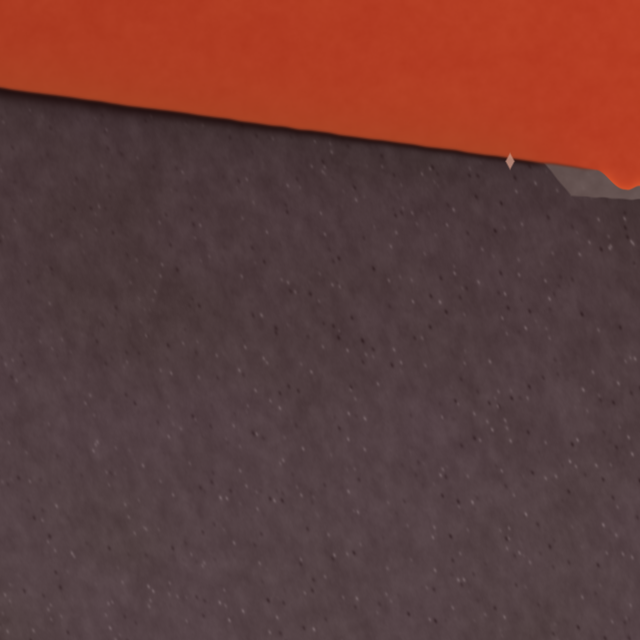
A Shadertoy shader for this texture:

```glsl
// Draws a torn orange card edge casting a thin shadow on mottled plum paper.

float hash(vec2 p) {
    vec3 q = fract(vec3(p.xyx) * 0.1031);
    q += dot(q, q.yzx + 33.33);
    return fract((q.x + q.y) * q.z);
}

float noise(vec2 p) {
    vec2 i = floor(p), f = fract(p);
    f = f * f * (3.0 - 2.0 * f);
    float low = mix(hash(i), hash(i + vec2(1, 0)), f.x);
    float high = mix(hash(i + vec2(0, 1)), hash(i + vec2(1, 1)), f.x);
    return mix(low, high, f.y);
}

// Layered noise, centred on zero
float fbm(vec2 p) {
    float sum = 0.0, amp = 0.5;
    for (int i = 0; i < 4; i++) {
        sum += amp * (noise(p) - 0.5);
        p = mat2(1.6, 1.2, -1.2, 1.6) * p + 17.0;
        amp *= 0.55;
    }
    return sum;
}

// Soft elongated flecks, one at most in each cell
float flecks(vec2 p, float cells, float density) {
    vec2 g = p * cells, id = floor(g);
    float sum = 0.0;
    for (int y = -1; y <= 1; y++)
    for (int x = -1; x <= 1; x++) {
        vec2 c = id + vec2(x, y);
        vec2 d = g - c - vec2(hash(c + 11.0), hash(c + 47.0));
        d = vec2(d.x + 0.5 * d.y, 0.6 * d.y - 0.3 * d.x);
        float present = step(1.0 - density, hash(c + 83.0));
        sum += present * hash(c + 5.0) * exp(-28.0 * dot(d, d));
    }
    return sum;
}

// Height of the card's lower border, including the torn tip at the right
float cardBorder(float x) {
    float tip = 0.025 * smoothstep(0.932, 0.975, x)
              - 0.009 * smoothstep(0.98, 1.0, x);
    return 0.863 - 0.138 * x - tip + 0.0015 * (noise(vec2(x * 45.0, 3.0)) - 0.5);
}

// Signed field of the exposed grey flap, positive inside
float flapField(vec2 p) {
    float left = (p.x - 0.853 - 0.8 * (0.743 - p.y)) * 0.78;
    float bottom = p.y - 0.694 + 0.055 * (p.x - 0.892);
    return min(left, bottom) + 0.003 * (noise(p * 70.0) - 0.5);
}

vec3 paperColor(vec2 p) {
    vec3 col = mix(vec3(0.325, 0.258, 0.268), vec3(0.286, 0.216, 0.224),
                   smoothstep(0.05, 0.8, p.y));
    float cloud = fbm(p * 6.0);
    col += cloud * vec3(0.035, 0.025, 0.045);
    vec2 grain = vec2(p.x + 0.35 * p.y, 0.6 * p.y - 0.2 * p.x);
    col += 0.065 * fbm(grain * 55.0) + 0.025 * fbm(grain * 170.0);
    float wear = mix(0.4, 1.0, smoothstep(0.2, 1.5, p.x + 1.0 - p.y));
    col += 0.13 * wear * flecks(p, 75.0, 0.12);
    col -= 0.09 * wear * flecks(p + 3.7, 65.0, 0.13);
    return col;
}

vec3 cardColor(vec2 p, float above) {
    vec3 col = mix(vec3(0.675, 0.225, 0.130), vec3(0.715, 0.240, 0.140), p.x);
    col += vec3(0.02, 0.03, 0.015) * fbm(p * vec2(14.0, 20.0));
    col += 0.025 * fbm(p * 70.0);
    // Brownish band fading upward from the border
    float band = exp(-above / 0.05) * (1.0 - smoothstep(0.75, 0.95, p.x));
    col = mix(col, vec3(0.65, 0.285, 0.15), 0.6 * band);
    // Bright rim on the torn tip
    float rim = exp(-above / 0.008) * smoothstep(0.93, 0.96, p.x);
    return mix(col, vec3(0.90, 0.36, 0.18), 0.7 * rim);
}

void mainImage(out vec4 fragColor, in vec2 fragCoord) {
    vec2 p = fragCoord / iResolution.xy;
    float soft = max(0.0022, 1.0 / iResolution.y);
    float above = p.y - cardBorder(p.x);

    // Paper with the card's shadow, deepest at the left
    vec3 col = paperColor(p);
    float below = max(-above, 0.0);
    float width = mix(0.016, 0.007, smoothstep(0.0, 0.8, p.x));
    float shadow = exp(-pow(below / width, 2.0)) * (1.0 - smoothstep(0.82, 0.87, p.x));
    col = mix(col, vec3(0.12, 0.045, 0.045), 0.9 * shadow);
    col *= 1.0 - 0.13 * exp(-below / 0.05);

    // Grey flap under the torn corner
    float flap = smoothstep(-soft, soft, flapField(p));
    vec3 flapCol = vec3(0.405, 0.335, 0.325) + 0.07 * fbm(p * 45.0);
    col = mix(col, flapCol, 0.9 * flap);

    // Card and the darker line along its cut
    float cover = smoothstep(-soft, soft, above);
    col = mix(col, cardColor(p, max(above, 0.0)), cover);
    float cut = exp(-pow(above / 0.003, 2.0)) * (1.0 - smoothstep(0.9, 0.94, p.x));
    col = mix(col, vec3(0.43, 0.18, 0.12), 0.5 * cut);

    // Small pale chip hanging from the border
    vec2 chip = p - vec2(0.797, 0.748);
    float chipField = 0.007 - abs(chip.x) - 0.55 * abs(chip.y);
    col = mix(col, vec3(0.78, 0.57, 0.50), 0.85 * smoothstep(-soft, soft, chipField));

    fragColor = vec4(clamp(col, 0.0, 1.0), 1.0);
}
```
